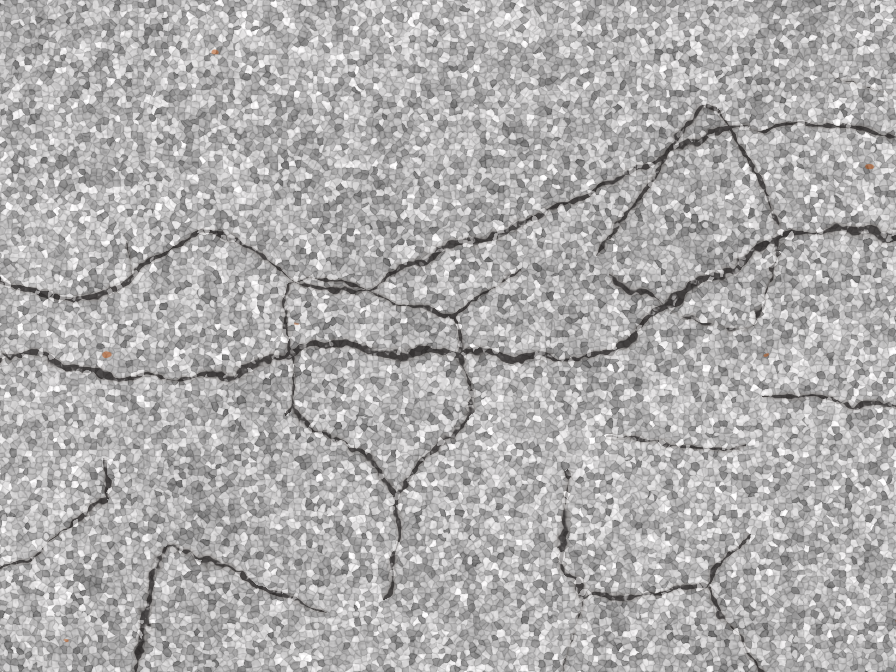
A WebGL 1 fragment shader for this texture:

```glsl
precision highp float;
// Weathered grey asphalt: fine packed stone chips, broken by a network of dark crumbling cracks.

uniform vec2 u_resolution;

// All lengths are in units of the canvas height.
const float STONE_SCALE = 112.0;    // stone chips per unit
const float STONE_MEAN = 0.722;
const float STONE_SPREAD = 0.27;
const float GAP_DEPTH = 0.11;
const float GRIT_SCALE = 260.0;
const float GRIT_DEPTH = 0.13;
const float PEBBLE_SCALE = 52.0;
const float PEBBLE_SHARE = 0.22;
const float PEBBLE_TONE = 0.86;
const float CRACK_SCALE = 4.1;      // slabs per unit
const float THIN_WIDTH = 0.0022;    // half widths of the cracks
const float MAIN_WIDTH = 0.0046;
const float UPPER_WIDTH = 0.0034;
const float LEAF_SCALE = 5.0;
const float LEAF_SHARE = 0.2;
const vec3 STONE_TINT = vec3(1.004, 0.998, 1.0);
const vec3 CRACK_COLOR = vec3(0.225, 0.215, 0.215);
const vec3 DIRT_COLOR = vec3(0.42, 0.395, 0.375);
const vec3 LEAF_COLOR = vec3(0.72, 0.46, 0.30);

vec2 hash22(vec2 p) {
  vec3 q = fract(vec3(p.xyx) * vec3(0.1031, 0.1030, 0.0973));
  q += dot(q, q.yzx + 33.33);
  return fract((q.xx + q.yz) * q.zy);
}

float noise(vec2 p) {
  vec2 i = floor(p), f = fract(p);
  f = f * f * (3.0 - 2.0 * f);
  float low = mix(hash22(i).x, hash22(i + vec2(1.0, 0.0)).x, f.x);
  float high = mix(hash22(i + vec2(0.0, 1.0)).x, hash22(i + 1.0).x, f.x);
  return mix(low, high, f.y);
}

vec2 noise2(vec2 p) {
  return vec2(noise(p), noise(p + 71.7)) - 0.5;
}

// Distance to the border between the two nearest cells, and their ids.
float cellBorder(vec2 p, out vec2 nearId, out vec2 nextId) {
  vec2 base = floor(p), nearV = vec2(9.0), nextV = vec2(9.0);
  nearId = base;
  nextId = base;
  for (int y = -1; y <= 1; y++) {
    for (int x = -1; x <= 1; x++) {
      vec2 id = base + vec2(float(x), float(y));
      vec2 v = id + 0.08 + 0.84 * hash22(id + 17.0) - p;
      if (dot(v, v) < dot(nearV, nearV)) {
        nextV = nearV; nextId = nearId;
        nearV = v; nearId = id;
      } else if (dot(v, v) < dot(nextV, nextV)) {
        nextV = v; nextId = id;
      }
    }
  }
  return dot(0.5 * (nearV + nextV), normalize(nextV - nearV));
}

// Grey tone of the packed chips, with grit and scattered pale pebbles.
float stoneTone(vec2 p) {
  vec2 id, other;
  vec2 bent = p + 0.004 * noise2(p * 150.0);
  float border = cellBorder(bent * STONE_SCALE, id, other);
  vec2 h = hash22(id + 301.0);
  float tone = STONE_MEAN + STONE_SPREAD * (h.x + h.y - 1.0);
  tone -= GAP_DEPTH * (1.0 - smoothstep(0.0, 0.2, border));
  tone += GRIT_DEPTH * (noise(p * GRIT_SCALE) - 0.5);

  vec2 cell = floor(bent * PEBBLE_SCALE);
  vec2 r = hash22(cell + 611.0);
  vec2 v = fract(bent * PEBBLE_SCALE) - 0.35 - 0.3 * hash22(cell + 5.0);
  v.x *= 0.8 + 0.7 * r.y;
  float pebble = 1.0 - smoothstep(0.8, 1.1, length(v) / (0.17 + 0.14 * r.y));
  return mix(tone, PEBBLE_TONE + 0.08 * (r.y - 0.5), 0.85 * pebble * step(r.x, PEBBLE_SHARE));
}

float mainPath(float x) {
  return 0.458 + 0.012 * cos(9.0 * x + 1.5) + 0.19 * smoothstep(0.78, 1.25, x);
}

float upperPath(float x) {
  float waves = 0.036 * cos(15.7 * (x - 0.3)) * (1.0 - smoothstep(0.5, 0.75, x));
  return 0.605 + waves + 0.205 * smoothstep(0.52, 1.2, x) - 0.03 * smoothstep(1.24, 1.34, x);
}

// Distance from a path, corrected for its slope.
float pathDistance(float rise, float slope) {
  return abs(rise) / sqrt(1.0 + slope * slope);
}

// Signed distance to the nearest crack wall, negative inside it.
float crackDistance(vec2 p) {
  vec2 q = p + 0.045 * noise2(p * 7.0) + 0.018 * noise2(p * 24.0) + 0.007 * noise2(p * 75.0);
  float swell = 0.35 + 1.3 * noise(p * 16.0 + 40.0);
  float e = 0.01;
  float mainY = mainPath(q.x), upperY = upperPath(q.x);
  float mainD = pathDistance(q.y - mainY, (mainPath(q.x + e) - mainY) / e);
  float upperD = pathDistance(q.y - upperY, (upperPath(q.x + e) - upperY) / e);

  vec2 a, b;
  float thinD = cellBorder(q * CRACK_SCALE + vec2(3.3, 8.6), a, b) / CRACK_SCALE;
  float strength = smoothstep(0.12, 0.5, hash22(a + b + 90.0).x);
  strength *= 1.0 - smoothstep(0.04, 0.2, q.y - upperY);
  float thinWall = thinD - THIN_WIDTH * strength * swell + 0.02 * (1.0 - strength);

  float wall = min(mainD - MAIN_WIDTH * swell, upperD - UPPER_WIDTH * swell);
  return min(wall, thinWall) + 0.005 * (noise(p * 130.0) - 0.5);
}

void main() {
  vec2 p = gl_FragCoord.xy / u_resolution.y;
  float pixel = 1.0 / u_resolution.y;

  // Four samples per pixel smooth the chips.
  float tone = 0.0;
  for (int i = 0; i < 4; i++) {
    vec2 offset = vec2(mod(float(i), 2.0), floor(float(i) * 0.5)) - 0.5;
    tone += 0.25 * stoneTone(p + 0.5 * pixel * offset);
  }
  tone += 0.05 * (noise(p * 3.0 + 9.0) - 0.5) + 0.04 * (noise(p * 14.0) - 0.5);
  vec3 color = tone * STONE_TINT;

  // Cracks: dirty rim, then a dark core with loose chips in it.
  float d = crackDistance(p);
  float rim = 1.0 - smoothstep(0.0, 0.006, d);
  float core = 1.0 - smoothstep(-0.8 * pixel, 0.8 * pixel, d);
  float loose = smoothstep(0.74, 0.86, tone);
  color = mix(color, DIRT_COLOR, 0.3 * rim * (1.0 - 0.6 * loose));
  color = mix(color, CRACK_COLOR + 0.25 * (tone - 0.6), core * (0.92 - 0.5 * loose));

  // A few scraps of dry leaf.
  vec2 cell = floor(p * LEAF_SCALE);
  vec2 r = hash22(cell + 820.0);
  vec2 v = (fract(p * LEAF_SCALE) - 0.2 - 0.6 * hash22(cell + 44.0)) / LEAF_SCALE;
  float leafD = length(v * vec2(1.0, 1.5)) - 0.005 * (0.5 + r.y) + 0.005 * (noise(p * 160.0) - 0.5);
  float leaf = (1.0 - smoothstep(-pixel, pixel, leafD)) * step(r.x, LEAF_SHARE);
  color = mix(color, LEAF_COLOR + 0.4 * (tone - 0.7), 0.8 * leaf);

  gl_FragColor = vec4(clamp(color, 0.0, 1.0), 1.0);
}
```
